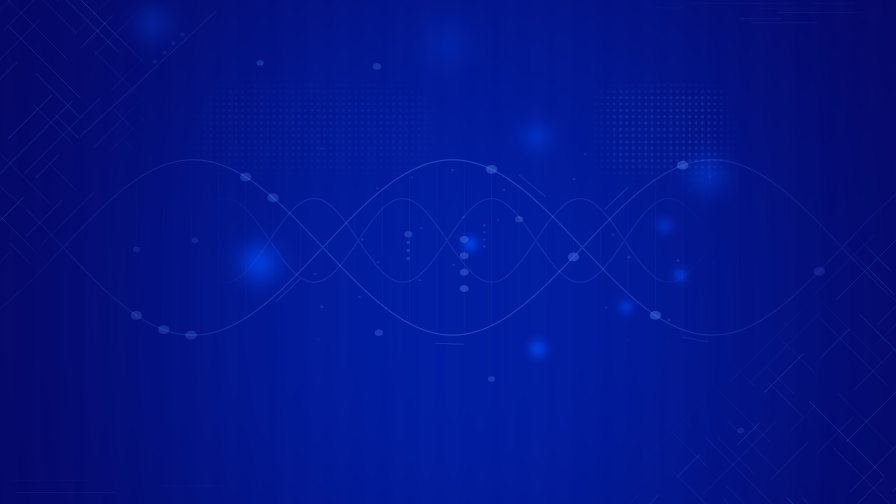
This background is drawn by a WebGL 2 fragment shader. Its source:

```glsl
#version 300 es
precision highp float;
uniform vec2 u_resolution;
out vec4 fragColor;

const float TAU = 6.2831853;
const vec3 CORE = vec3(0.005, 0.115, 0.63);
const vec3 EDGE = vec3(0.02, 0.03, 0.40);
const vec3 LINE = vec3(0.25, 0.42, 0.86);
const vec3 GLOW = vec3(0.0, 0.13, 0.26);
const float MID = 0.509;      // height of the helix axis
const float COLUMN = 0.0542;  // distance between rungs
const float RUNG_X = 0.921;   // x of rung zero

float hash(vec2 p) { return fract(sin(dot(p, vec2(127.1, 311.7))) * 43758.5); }

float fill(float d, float px) { return clamp(0.5 - d / px, 0.0, 1.0); }

float window(float x, float a, float b, float soft) {
  return smoothstep(a - soft, a + soft, x) * (1.0 - smoothstep(b - soft, b + soft, x));
}

float dash(vec2 p, vec2 a, vec2 v, float px) {
  float t = clamp(dot(p - a, v) / dot(v, v), 0.0, 1.0);
  return fill(length(p - a - v * t) - 0.001, px);
}

float disc(vec2 p, float x, float y, float r, float px) {
  return fill(length((p - vec2(x, y)) * vec2(0.85, 1.1)) - r, px);
}

float glow(vec2 p, float x, float y, float r) {
  vec2 d = (p - vec2(x, y)) / r;
  return exp(-dot(d, d));
}

float helixOffset(float x) { return 0.174 * cos(TAU * (x - 0.898) / 1.03); }

// Sine line whose thickness stays even on the slopes
float wave(vec2 p, float amp, float period, float px) {
  float k = TAU / period;
  float slope = amp * k * cos(k * p.x);
  return fill(abs(p.y - amp * sin(k * p.x)) / sqrt(1.0 + slope * slope) - 0.0012, px);
}

float helixNode(vec2 p, float column, float side, float px) {
  float x = RUNG_X + column * COLUMN;
  return disc(p, x, MID + side * helixOffset(x), 0.0095, px);
}

// Broken parallel tracks with hashed offsets and lengths
float tracks(vec2 q, float pitch, float seed, float px) {
  float row = floor(q.y / pitch);
  float along = q.x / 0.24 + hash(vec2(row, seed));
  vec2 id = vec2(floor(along), row + seed);
  float d = abs(fract(q.y / pitch) - 0.25 - 0.5 * hash(id + 3.0)) * pitch;
  float span = window(fract(along), 0.05, 0.3 + 0.65 * hash(id + 7.0), 0.01);
  return fill(d - 0.0007, px) * span * step(0.35, hash(id)) * (0.3 + 0.7 * hash(id + 11.0));
}

float halftone(vec2 p, float px) {
  float pitch = 0.0125;
  float left = window(p.x, 0.42, 0.83, 0.06) * window(p.y, 0.67, 0.82, 0.04);
  float right = window(p.x, 1.2, 1.43, 0.04) * window(p.y, 0.66, 0.82, 0.025);
  float d = length(fract(p / pitch) - 0.5) * pitch;
  return fill(d - 0.003, px) * (0.09 * left + 0.2 * right);
}

// One jittered speck per cell around the helix
float sparks(vec2 p, float px) {
  vec2 id = floor(p / 0.085);
  vec2 c = (id + 0.15 + 0.7 * vec2(hash(id), hash(id + 5.0))) * 0.085;
  float area = window(p.x, 0.6, 1.4, 0.05) * window(p.y, 0.34, 0.72, 0.04);
  return disc(p, c.x, c.y, 0.0015 + 0.0018 * hash(id + 9.0), px) * area * step(0.5, hash(id + 2.0));
}

void main() {
  float px = 1.0 / u_resolution.y;
  vec2 p = gl_FragCoord.xy * px;
  vec2 uv = gl_FragCoord.xy / u_resolution;

  // Background falloff with soft vertical bands
  float away = length((uv - vec2(0.52, 0.38)) * vec2(1.0, 0.45));
  vec3 color = mix(CORE, EDGE, smoothstep(0.06, 0.6, away));
  color += 0.004 * sin(p.x * 43.0) * sin(p.x * 71.0 + 1.0);

  // Soft lights
  float light = glow(p, 0.514, 0.479, 0.04) + 0.5 * glow(p, 0.303, 0.954, 0.04);
  light += 0.5 * glow(p, 1.065, 0.729, 0.03) + 0.6 * glow(p, 1.403, 0.653, 0.04);
  light += 0.9 * glow(p, 1.067, 0.308, 0.018) + 0.6 * glow(p, 1.319, 0.553, 0.016);
  light += 0.8 * glow(p, 1.35, 0.454, 0.014) + 0.7 * glow(p, 1.243, 0.391, 0.015);
  color += GLOW * (light + glow(p, 0.933, 0.516, 0.015) + 0.25 * glow(p, 0.887, 0.914, 0.05));

  // Large and small helices with rungs
  float fade = 0.08 + 0.92 * exp(-pow(abs(p.x - 0.9) / 0.58, 2.0));
  vec2 h = p - vec2(0.6405, MID);
  float ink = 0.5 * fade * max(wave(h, 0.174, 1.03, px), wave(h, -0.174, 1.03, px));
  vec2 s = p - vec2(0.887, 0.523);
  float inner = max(wave(s, 0.083, 0.352, px), wave(s, -0.083, 0.352, px));
  ink += 0.24 * inner * window(p.x, 0.5, 1.32, 0.12);
  float rung = abs(fract((p.x - RUNG_X) / COLUMN + 0.5) - 0.5) * COLUMN;
  ink += 0.11 * fade * fill(rung - 0.0006, px) * fill(abs(h.y) - abs(helixOffset(p.x)), px);

  // Nodes on the strands, stacked dots, then loose ones
  float nodes = helixNode(p, 1.0, 1.0, px) + helixNode(p, 4.0, -1.0, px);
  nodes += helixNode(p, 7.0, 1.0, px) + helixNode(p, 8.0, -1.0, px) + 0.4 * helixNode(p, 13.0, 1.0, px);
  for (float i = 0.0; i < 4.0; i++) {
    if (i < 3.0) nodes += 0.6 * helixNode(p, i - 12.0, 1.0, px);
    if (i < 2.0) nodes += 0.7 * helixNode(p, i - 8.0, -1.0, px);
    nodes += disc(p, RUNG_X, 0.525 - 0.0325 * i, 0.0075, px);
    nodes += 0.8 * disc(p, 0.81, 0.535 - 0.016 * i, i < 0.5 ? 0.007 : 0.003, px);
    nodes += 0.6 * disc(p, 0.961, 0.553 - 0.014 * i, 0.0025, px);
    nodes += 0.3 * disc(p, 0.308 + 0.018 * i, 0.878 + 0.018 * i, 0.004, px);
  }
  nodes += 0.7 * (disc(p, 0.516, 0.875, 0.006, px) + disc(p, 0.748, 0.868, 0.007, px));
  nodes += 0.8 * (disc(p, 0.752, 0.34, 0.007, px) + disc(p, 0.975, 0.248, 0.006, px));
  nodes += 0.8 * disc(p, 1.03, 0.565, 0.007, px) + 0.4 * disc(p, 1.47, 0.146, 0.006, px);
  nodes += 0.4 * (disc(p, 0.271, 0.505, 0.006, px) + disc(p, 0.387, 0.523, 0.006, px));
  ink += 0.48 * nodes + 0.25 * sparks(p, px) + halftone(p, px);

  // Short dashes beside the strands
  vec2 rise = vec2(0.046, 0.043);
  float dashes = dash(p, vec2(1.03, 0.653), vec2(0.051, -0.042), px) + dash(p, vec2(1.2, 0.585), rise, px);
  dashes += dash(p, vec2(0.549, 0.403), rise, px) + dash(p, vec2(0.865, 0.319), vec2(0.054, -0.002), px);
  dashes += 0.6 * dash(p, vec2(1.354, 0.331), vec2(0.051, -0.009), px);
  ink += 0.3 * dashes + 0.16 * dash(p, vec2(0.16, 0.73), vec2(0.268, 0.247), px);

  // Diagonal circuits in two corners, level streaks in the others
  vec2 q = vec2(p.x + p.y, p.y - p.x) * 0.7071;
  float corner = smoothstep(0.38, 0.5, p.y - p.x) * (1.0 - smoothstep(0.2, 0.32, p.x));
  corner += smoothstep(1.14, 1.3, p.x - p.y);
  ink += 0.28 * corner * (tracks(q, 0.032, 2.0, px) + tracks(q.yx, 0.028, 17.0, px));
  float rows = window(p.x, 1.32, 1.7, 0.04) * window(p.y, 0.95, 0.995, 0.005);
  rows += window(p.x, -0.1, 0.45, 0.06) * window(p.y, 0.015, 0.05, 0.008);
  ink += 0.16 * rows * tracks(p, 0.01, 31.0, px);

  fragColor = vec4(mix(color, LINE, clamp(ink, 0.0, 0.7)), 1.0);
}
```
